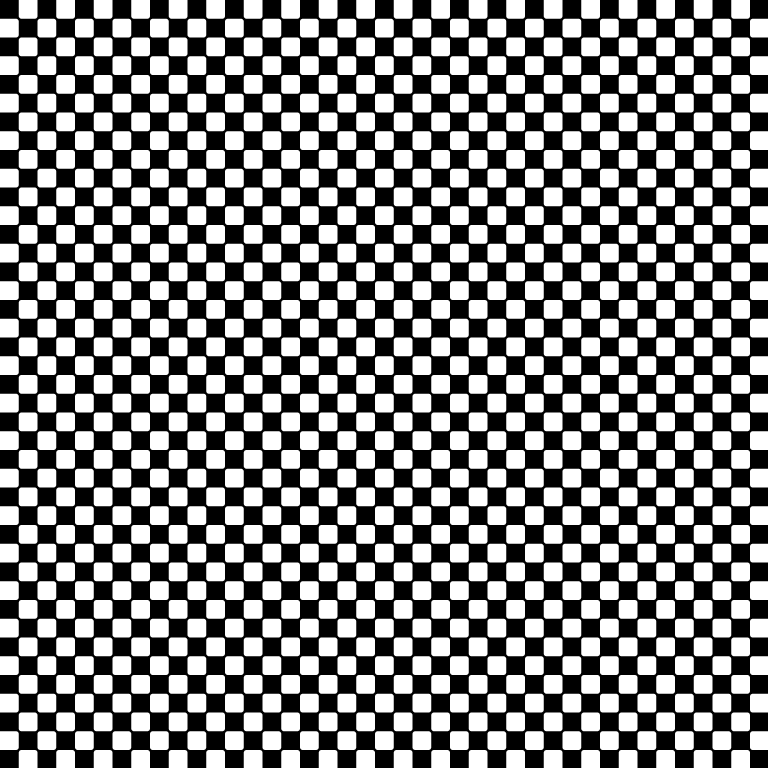
This pattern is drawn by a WebGL 1 fragment shader. Its source:

```glsl
precision highp float;
// Black and white checkerboard whose white squares have softly rounded corners.

#define CELLS 40.96         // squares across the canvas
#define CORNER_RADIUS 0.15  // in squares
#define DARK vec3(0.0)
#define LIGHT vec3(1.0)

uniform vec2 u_resolution;

float roundedSquare(vec2 p, float halfSide, float radius) {
  vec2 q = abs(p) - halfSide + radius;
  return length(max(q, 0.0)) + min(max(q.x, q.y), 0.0) - radius;
}

// Distance to the nearest square of a lattice with a spacing of two cells.
float squareLattice(vec2 grid, vec2 gridSize, vec2 firstCentre) {
  vec2 centre = floor((grid - firstCentre) * 0.5 + 0.5) * 2.0 + firstCentre;
  vec2 p = grid - centre;
  // Squares cut by the canvas border keep straight outer sides.
  p = mix(p, max(p, 0.0), step(centre, vec2(0.5)));
  p = mix(p, min(p, 0.0), step(gridSize - 0.5, centre));
  return roundedSquare(p, 0.5, CORNER_RADIUS);
}

void main() {
  // Grid counted from the upper left corner
  float cellsPerPixel = CELLS / min(u_resolution.x, u_resolution.y);
  vec2 gridSize = u_resolution * cellsPerPixel;
  vec2 grid = vec2(gl_FragCoord.x, u_resolution.y - gl_FragCoord.y) * cellsPerPixel;

  // Two interleaved lattices make the checkerboard
  float dist = min(squareLattice(grid, gridSize, vec2(1.5, 0.5)),
                   squareLattice(grid, gridSize, vec2(0.5, 1.5)));

  // Edge smoothing over one pixel
  float coverage = clamp(0.5 - dist / cellsPerPixel, 0.0, 1.0);
  gl_FragColor = vec4(mix(DARK, LIGHT, coverage), 1.0);
}
```
